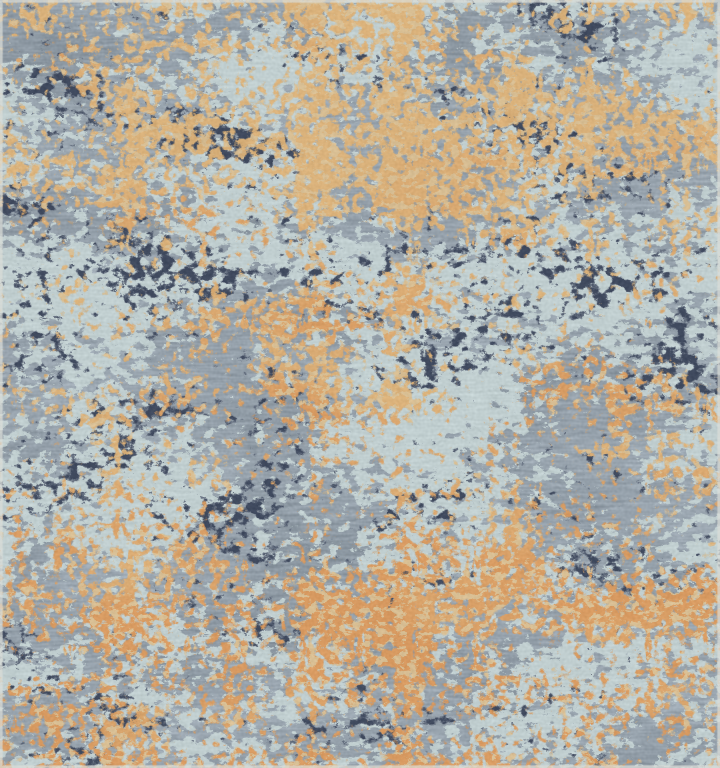
Reproduce this texture procedurally as a Shadertoy shader.

```glsl
// Worn woven rug: slate and pale flecks under abraded, mirrored golden ornament.

vec2 randomGradient(vec2 cell) {
    vec3 h = fract(cell.xyx * vec3(0.1031, 0.1030, 0.0973));
    h += dot(h, h.yzx + 33.33);
    return 2.0 * fract((h.xx + h.yz) * h.zy) - 1.0;
}

float gradientNoise(vec2 p) {
    vec2 i = floor(p), f = fract(p);
    vec2 u = f * f * f * (f * (f * 6.0 - 15.0) + 10.0);
    vec2 e = vec2(0.0, 1.0);
    float low = mix(dot(randomGradient(i), f),
                    dot(randomGradient(i + e.yx), f - e.yx), u.x);
    float high = mix(dot(randomGradient(i + e.xy), f - e.xy),
                     dot(randomGradient(i + e.yy), f - e.yy), u.x);
    return mix(low, high, u.y);
}

float fbm(vec2 p) {
    float sum = 0.0, amplitude = 1.0;
    for (int i = 0; i < 4; i++) {
        sum += amplitude * gradientNoise(p);
        p = p * 2.03 + 17.3;
        amplitude *= 0.5;
    }
    return sum;
}

float bump(float x, float center, float width) {
    float d = (x - center) / width;
    return exp(-d * d);
}

// Anti-aliased coverage of the region where the field is positive
float cover(float field) {
    float w = fwidth(field) * 0.7 + 0.004;
    return smoothstep(-w, w, field);
}

// Fine lace of nested medallions and upright stripes, in mirrored coordinates
float ornament(vec2 q) {
    vec2 c = abs(fract(q / vec2(0.075, 0.105)) - 0.5);
    float rings = cos(38.0 * length(c) + 2.0 * cos(12.0 * (c.x - c.y)));
    float stripes = cos(q.x * 400.0 + 1.2 * cos(q.y * 330.0));
    return mix(rings, stripes, smoothstep(-0.1, 0.15, gradientNoise(q * vec2(13.0, 9.0) + 4.0)));
}

// How strongly the golden pattern survives across the rug
float goldDensity(vec2 q) {
    float bands = bump(q.y, 0.81, 0.11) + 0.95 * bump(q.y, 0.19, 0.11)
                + 0.4 * bump(q.y, 0.49, 0.04) + 0.7 * bump(q.y, 0.0, 0.035)
                + 0.6 * bump(q.y, 1.0, 0.05);
    float columns = bump(q.x, 0.055, 0.03) + 0.4 * bump(q.x, 0.2, 0.025)
                  + 0.45 * bump(q.x, 0.31, 0.025);
    return -0.25 + 0.24 * bands * (0.72 + 0.5 * bump(q.x, 0.0, 0.24))
         + 0.15 * columns + 0.28 * gradientNoise(q * vec2(22.0, 9.0));
}

void mainImage(out vec4 fragColor, in vec2 fragCoord) {
    vec2 p = fragCoord / iResolution.y;
    float width = iResolution.x / iResolution.y;
    vec2 mirrored = vec2(abs(p.x - 0.5 * width), p.y);

    // Slate ground with thin weft streaks
    float weft = gradientNoise(p * vec2(38.0, 260.0));
    float weave = gradientNoise(p * vec2(230.0, 250.0));
    float cloud = fbm(p * vec2(4.0, 9.0) + 31.0);
    vec3 color = vec3(0.585, 0.63, 0.67) + 0.1 * weft + 0.07 * cloud;

    // Pale abrasion: broad drifts broken into sideways flecks
    float drift = fbm(p * vec2(4.5, 7.0) + 7.0);
    float smear = gradientNoise(p * vec2(9.0, 55.0) + 3.0);
    float drip = gradientNoise(p * vec2(60.0, 9.0) + 12.0);
    float flecks = fbm(p * vec2(52.0, 82.0) + 50.0);
    float pale = 0.85 * drift + 0.3 * smear + 0.3 * drip + 0.8 * flecks - 0.02
               + 0.08 * bump(p.y, 0.5, 0.3);
    color = mix(color, vec3(0.755, 0.81, 0.815) + 0.05 * weft, cover(pale));

    // Dark ink clusters, densest around the middle
    float ink = 0.95 * fbm(p * vec2(5.0, 10.0) + 81.0)
              + 0.85 * fbm(p * vec2(58.0, 72.0) + 23.0) - 0.43
              + 0.15 * bump(p.y, 0.57, 0.24) + 0.06 * bump(p.x, 0.1, 0.18);
    vec3 inkColor = mix(vec3(0.43, 0.47, 0.53), vec3(0.25, 0.29, 0.37),
                        smoothstep(0.0, 0.2, ink));
    color = mix(color, inkColor, cover(ink));

    // Golden pattern: dull worn margins, then solid thread
    float gold = goldDensity(mirrored)
               + 0.4 * fbm(p * vec2(4.0, 11.0) + 63.0)
               + 0.55 * fbm(p * vec2(62.0, 74.0) + 91.0)
               + 0.2 * gradientNoise(p * vec2(12.0, 60.0) + 40.0)
               + 0.11 * ornament(mirrored);
    vec3 thread = mix(vec3(0.86, 0.60, 0.36), vec3(0.87, 0.70, 0.47),
                      smoothstep(0.1, 0.85, p.y + 0.8 * cloud));
    thread = mix(thread, vec3(0.86, 0.75, 0.57),
                 smoothstep(0.0, 0.2, fbm(p * vec2(70.0, 110.0) + 5.0)));
    color = mix(color, thread * 0.95, 0.42 * cover(gold + 0.075));
    color = mix(color, thread, 0.9 * cover(gold));

    // Pile grain and a thin bound edge
    color += 0.05 * weave;
    vec2 inset = min(p, vec2(width, 1.0) - p);
    float edge = 1.0 - smoothstep(0.002, 0.005, min(inset.x, inset.y));
    color = mix(color, vec3(0.86, 0.87, 0.85), 0.7 * edge);
    fragColor = vec4(clamp(color, 0.0, 1.0), 1.0);
}
```
